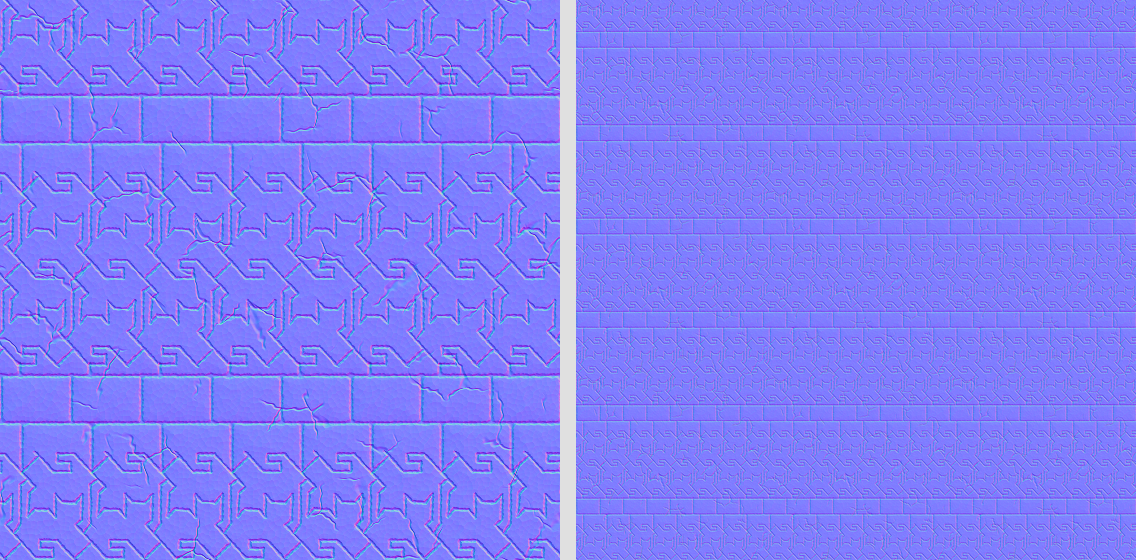
Left: one tile. Right: repeated 3 by 3.
Give the GLSL for this texture map, as a three.js fragment shader.

```glsl
varying vec2 vUv;

const float TAU = 6.2831853;
const float UNITS = 768.0;                  // design units across the canvas
const float PITCH = 96.0;                   // 8 repeats across
const float COURSE = 384.0;                 // 2 repeats down
const float TILE_HEIGHT = 319.0;            // carved tile; a plain brick fills the rest
const vec2 ROW_STEP = vec2(-24.0, 118.5);   // sheared step between carved rows
const vec2 CARVED_SPAN = vec2(40.0, 306.0);
const float GROOVE_WIDTH = 3.0;
const float GROOVE_DEPTH = 1.7;
const float JOINT_WIDTH = 3.4;
const float JOINT_DEPTH = 1.6;
const float PILLOW_DEPTH = 1.3;
const float PILLOW_WIDTH = 10.0;
const float EDGE_WEAR = 1.5;
const float CRACK_CELLS = 11.0;
const float CRACK_WIDTH = 2.4;
const float CRACK_DEPTH = 1.5;
const float SAMPLE_STEP = 0.9;
const vec2 BASE_TILT = vec2(0.0, -0.02);

vec2 query, pen;
float nearest;

void moveTo(float x, float y) { pen = vec2(x, y); }

// Distance to a segment, folded onto its closest lattice copy
void lineTo(float x, float y) {
  vec2 tip = vec2(x, y), along = tip - pen;
  vec2 q = query - 0.5 * (pen + tip);
  q -= ROW_STEP * floor(q.y / ROW_STEP.y + 0.5);
  q.x -= PITCH * floor(q.x / PITCH + 0.5);
  q -= along * clamp(dot(q, along) / dot(along, along), -0.5, 0.5);
  nearest = min(nearest, dot(q, q));
  pen = tip;
}

float carvingDistance(vec2 p) {
  query = p;
  nearest = 1e4;
  // Hooked spiral between two diagonals
  moveTo(104.0, 140.0); lineTo(145.0, 185.0); lineTo(169.0, 185.0);
  lineTo(169.0, 172.0); lineTo(151.0, 172.0); lineTo(151.0, 161.0);
  lineTo(174.0, 161.0); lineTo(216.0, 206.0);
  // Shoulder joining neighbouring diagonals
  moveTo(102.0, 186.0); lineTo(125.0, 164.0);
  // Notched link between rows
  moveTo(144.0, 88.0); lineTo(136.0, 96.0); lineTo(134.0, 128.0);
  lineTo(143.0, 118.0); lineTo(163.0, 119.0); lineTo(172.0, 129.0);
  lineTo(172.0, 98.0); lineTo(181.0, 108.0); lineTo(199.0, 109.0);
  lineTo(209.0, 98.0); lineTo(208.0, 133.0); lineTo(200.0, 140.0);
  // Narrow strap
  moveTo(134.0, 77.0); lineTo(124.0, 85.0);
  lineTo(124.0, 138.0); lineTo(115.0, 151.0);
  float outside = max(CARVED_SPAN.x - p.y, p.y - CARVED_SPAN.y);
  return sqrt(nearest) + max(outside, 0.0);
}

float uprightDistance(vec2 p, float x, float top, float bottom) {
  float dx = abs(mod(p.x - x + 0.5 * PITCH, PITCH) - 0.5 * PITCH);
  return length(vec2(dx, max(0.0, max(top - p.y, p.y - bottom))));
}

float jointDistance(vec2 p) {
  float level = min(min(p.y, COURSE - p.y), abs(p.y - TILE_HEIGHT));
  float upright = min(uprightDistance(p, 30.0, 0.0, 67.0),
                      uprightDistance(p, 27.0, 303.0, TILE_HEIGHT));
  upright = min(upright, uprightDistance(p, 2.0, TILE_HEIGHT, COURSE));
  float blend = max(5.0 - abs(level - upright), 0.0) / 5.0;
  return min(level, upright) - 1.2 * blend * blend;
}

vec2 hash2(vec2 c) {
  return fract(sin(vec2(dot(c, vec2(127.1, 311.7)), dot(c, vec2(269.5, 183.3)))) * 43758.5);
}

// Wrapping cellular noise: nearest and second nearest distances
vec2 cellular(vec2 uv, float cells) {
  vec2 g = uv * cells, home = floor(g), f = vec2(8.0);
  for (int j = -1; j <= 1; j++)
    for (int i = -1; i <= 1; i++) {
      vec2 c = home + vec2(float(i), float(j));
      float d = length(c + hash2(mod(c, cells)) - g);
      f = d < f.x ? vec2(d, f.x) : vec2(f.x, min(f.y, d));
    }
  return f;
}

float groove(float d, float width) { return 1.0 - smoothstep(0.0, width, d); }

float cracks(vec2 uv) {
  vec2 a = TAU * uv;
  vec2 bent = uv + 0.006 * sin(a.yx * vec2(9.0, 8.0) + 2.0 * sin(a * 7.0))
                 + 0.0016 * sin(a.yx * 43.0 + 2.0 * sin(a * 31.0));
  vec2 f = cellular(bent, CRACK_CELLS);
  float patches = sin(a.x * 3.0 + a.y * 2.0 + 1.0) + sin(a.x * 5.0 - a.y * 4.0 + 4.0)
                + sin(a.x * 2.0 + a.y * 7.0 + 2.5);
  float edge = 0.5 * (f.y - f.x) * UNITS / CRACK_CELLS;
  return groove(edge, CRACK_WIDTH) * smoothstep(0.45, 1.3, patches);
}

float stoneHeight(vec2 uv) {
  vec2 p = vec2(uv.x, 1.0 - uv.y) * UNITS;
  p.y = mod(p.y - 196.0, COURSE);
  float grit = cellular(uv, 128.0).x, dents = cellular(uv, 40.0).x;
  float wear = EDGE_WEAR * (grit - 0.45) + 0.8 * (dents - 0.45);
  float joint = jointDistance(p);
  float h = 0.3 * grit * grit + 0.45 * dents * dents;
  h -= GROOVE_DEPTH * groove(carvingDistance(p) + wear, GROOVE_WIDTH);
  h -= JOINT_DEPTH * groove(joint + wear, JOINT_WIDTH);
  h -= PILLOW_DEPTH * exp(-max(joint, 0.0) / PILLOW_WIDTH);
  return h - CRACK_DEPTH * cracks(uv);
}

void main() {
  vec2 e = vec2(SAMPLE_STEP / UNITS, 0.0);
  float h = stoneHeight(vUv);
  vec2 slope = vec2(stoneHeight(vUv + e.xy), stoneHeight(vUv + e.yx)) - h;
  vec3 normal = normalize(vec3(BASE_TILT - slope / SAMPLE_STEP, 1.0));
  gl_FragColor = vec4(0.5 + 0.5 * normal, 1.0);
}
```
